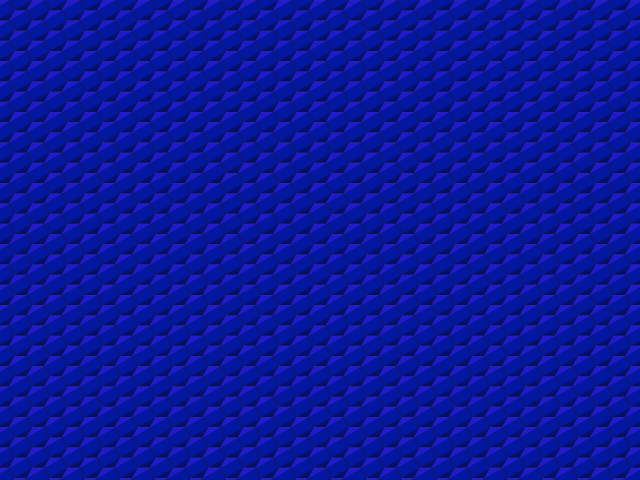
Give the GLSL for this pattern, as a Shadertoy shader.

```glsl
// Faceted blue hexagons in a flat-topped honeycomb. Two parallel creases split
// each cell into a lit violet facet, a broad blue face and a shaded navy facet.
// Distances to the creases and borders tint soft seams; samples smooth the edges.

const float SIDE = 0.02446;          // hexagon side, in canvas heights
const float APOTHEM = 0.8660254;     // centre to border, in sides
const vec2 CREASE_DIR = vec2(0.8660254, 0.5);
const vec2 CREASE_NORMAL = vec2(-0.5, 0.8660254);
const int SAMPLES = 3;               // per axis

const vec3 FACE_BLUE = vec3(0.01, 0.09, 0.63);
const vec3 SEAM_BLUE = vec3(0.04, 0.09, 0.50);
const vec3 LIT_VIOLET = vec3(0.13, 0.10, 0.80);
const vec3 RIM_VIOLET = vec3(0.15, 0.14, 0.74);
const vec3 SHADE_NAVY = vec3(0.02, 0.07, 0.43);
const vec3 DEEP_NAVY = vec3(0.02, 0.05, 0.36);

// Offset from the nearest centre of a honeycomb with unit sides.
vec2 hexLocal(vec2 p) {
    vec2 period = vec2(3.0, 2.0 * APOTHEM);
    vec2 a = mod(p, period) - 0.5 * period;
    vec2 b = mod(p - 0.5 * period, period) - 0.5 * period;
    return dot(a, a) < dot(b, b) ? a : b;
}

// Soft band: one at zero distance, zero at the given width.
float band(float dist, float width) {
    return 1.0 - smoothstep(0.0, width, abs(dist));
}

// Colour of one cell at a point measured from its centre.
vec3 hexColor(vec2 p) {
    float across = dot(p, CREASE_NORMAL);
    float along = dot(p, CREASE_DIR);

    // Broad face, darker at its short ends and lower crease
    float ends = band(APOTHEM - abs(along), 0.24);
    float lowerCrease = band(across + 0.5, 0.16);
    vec3 face = mix(FACE_BLUE, SEAM_BLUE, max(ends, 0.7 * lowerCrease));

    // Lit upper facet with a pale rim on its flat border
    float rim = band(APOTHEM - p.y, 0.13);
    vec3 lit = mix(LIT_VIOLET, RIM_VIOLET, rim);

    // Shaded lower facet, deepest towards the flat border
    float depth = smoothstep(0.35, APOTHEM, -p.y);
    vec3 shade = mix(SHADE_NAVY, DEEP_NAVY, 0.7 * depth);

    vec3 color = mix(face, lit, smoothstep(0.47, 0.53, across));
    color = mix(color, shade, smoothstep(0.47, 0.53, -across));

    // Fine highlight on the upper crease
    return mix(color, RIM_VIOLET, 0.65 * band(across - 0.5, 0.09));
}

void mainImage(out vec4 fragColor, in vec2 fragCoord) {
    vec2 anchor = vec2(0.5 * iResolution.x, iResolution.y);
    vec3 total = vec3(0.0);
    for (int j = 0; j < SAMPLES; j++) {
        for (int i = 0; i < SAMPLES; i++) {
            vec2 jitter = (vec2(i, j) + 0.5) / float(SAMPLES) - 0.5;
            vec2 p = (fragCoord + jitter - anchor) / (iResolution.y * SIDE);
            total += hexColor(hexLocal(p - vec2(0.0, APOTHEM)));
        }
    }
    fragColor = vec4(total / float(SAMPLES * SAMPLES), 1.0);
}
```
